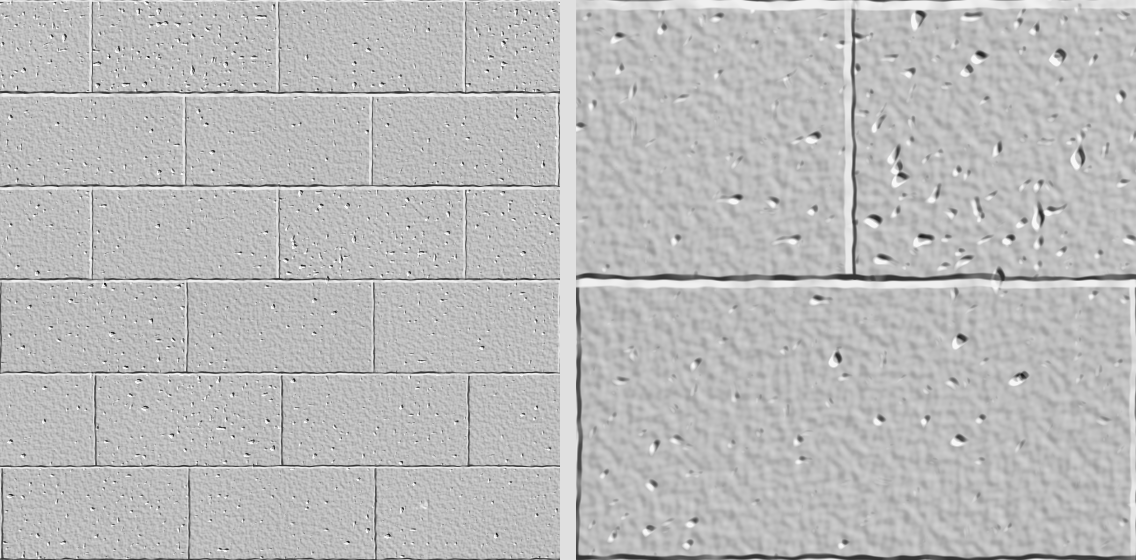
Left: the whole. Right: its middle third, enlarged.
Write a WebGL 1 fragment shader that draws this texture.

```glsl
precision highp float;
// Painted concrete block wall in running bond, lit from the upper right.
// Gradient noise forms a grainy, pitted height field that is shaded by its slope;
// every joint is a bright lit edge beside a dark shadow, with slightly worn outlines.

uniform vec2 u_resolution;

#define COLS 3.0
#define ROWS 6.0
#define PAINT 0.742       // base grey of the blocks
#define LIT_EDGE 0.94
#define SHADOW 0.20
#define GRAIN 0.13        // relief of the fine surface
#define PIT_DEPTH 0.50
#define EDGE_WEAR 0.0018  // waviness of the joints
#define UNIT 0.0013       // basic line width, share of the canvas
#define CHIP_POS vec2(0.759, 0.097)

float hash(vec2 p) {
  vec3 q = fract(p.xyx * 0.1031);
  q += dot(q, q.yzx + 33.33);
  return fract((q.x + q.y) * q.z);
}

float corner(vec2 cell, vec2 offset, float freq) {
  float angle = 6.2832 * hash(mod(cell, freq) + freq);
  return dot(vec2(cos(angle), sin(angle)), offset);
}

// Gradient noise with freq cells across the canvas, tiling at its borders
float noise(vec2 p, float freq) {
  p *= freq;
  vec2 i = floor(p), f = p - i;
  vec2 w = f * f * f * (f * (f * 6.0 - 15.0) + 10.0);
  vec2 e = vec2(1.0, 0.0);
  float low = mix(corner(i, f, freq), corner(i + e, f - e, freq), w.x);
  float high = mix(corner(i + e.yx, f - e.yx, freq), corner(i + 1.0, f - 1.0, freq), w.x);
  return mix(low, high, w.y);
}

// One damaged spot with a ragged outline
float chip(vec2 p) {
  float d = length((p - CHIP_POS) * vec2(1.0, 1.5)) + 0.016 * noise(p, 70.0);
  return 1.0 - smoothstep(0.005, 0.013, d);
}

// Grain, pits and chip; a lower threshold gives more pits
float height(vec2 p, float threshold) {
  float grain = noise(p, 125.0) + 0.6 * noise(p, 230.0);
  float pits = smoothstep(threshold, threshold + 0.16, noise(p, 83.0));
  pits += 0.7 * smoothstep(threshold, threshold + 0.2, noise(p, 121.0));
  return GRAIN * grain - PIT_DEPTH * pits - 0.3 * chip(p);
}

float line(float d, float center, float width, float soft) {
  return 1.0 - smoothstep(-soft, soft, abs(d - center) - 0.5 * width);
}

void main() {
  vec2 uv = gl_FragCoord.xy / u_resolution;
  float soft = max(0.6 * UNIT, 0.7 / min(u_resolution.x, u_resolution.y));

  // Worn outlines
  vec2 wear = vec2(noise(uv, 19.0), noise(uv + 0.37, 23.0));
  wear += 0.7 * vec2(noise(uv, 97.0), noise(uv + 0.61, 89.0));
  vec2 p = uv + EDGE_WEAR * wear;

  // Block layout: distances to the nearest bed joint and head joint
  float y = p.y * ROWS;
  float bed = floor(y + 0.5);
  float row = mod(floor(y), ROWS);
  float raised = smoothstep(0.5, 3.5, row);
  float drift = UNIT * mix(2.0, -2.0, raised);
  float x = (p.x - drift) * COLS + 0.5 * mod(row, 2.0);
  float dy = (y - bed) / ROWS;
  float dx = (x - floor(x + 0.5)) / COLS;
  vec2 block = vec2(mod(floor(x), COLS), row);

  // Surface shading from the slope toward the light
  float density = 0.65 * hash(block + 7.0) + 0.07 * row + 0.5 * noise(uv, 7.0);
  float threshold = mix(0.46, 0.34, clamp(density, 0.0, 1.0));
  vec2 toLight = vec2(0.0011, 0.0011);
  float slope = height(uv - toLight, threshold) - height(uv + toLight, threshold);
  float shade = PAINT + 0.014 * noise(uv, 5.0) + 0.012 * (hash(block + 3.0) - 0.5);
  shade += slope * (slope < 0.0 ? 1.1 : 0.7) + 0.1 * chip(uv - 0.003);

  // Head joints: lit on the left, shadowed on the right
  float strength = clamp(0.88 + 0.9 * noise(uv, 61.0), 0.0, 1.0);
  float litWidth = UNIT * mix(1.6, 3.6, raised);
  float darkWidth = UNIT * mix(2.5, 1.4, raised);
  shade = mix(shade, LIT_EDGE, 0.85 * strength * line(dx, -0.5 * litWidth, litWidth, soft));
  shade = mix(shade, SHADOW, 0.85 * strength * line(dx, 0.5 * darkWidth, darkWidth, soft));

  // Bed joints: shadow under the upper block, lit top of the lower one
  float heavy = smoothstep(1.0, 5.0, mod(bed, ROWS));
  litWidth = UNIT * mix(2.4, 4.6, heavy);
  darkWidth = UNIT * mix(1.9, 2.5, heavy) * (1.0 + 0.7 * noise(uv, 47.0));
  shade = mix(shade, LIT_EDGE, strength * line(dy, -0.5 * litWidth, litWidth, soft));
  shade = mix(shade, SHADOW, strength * line(dy, 0.5 * darkWidth, darkWidth, soft));

  gl_FragColor = vec4(vec3(clamp(shade, 0.1, 0.97)), 1.0);
}
```
